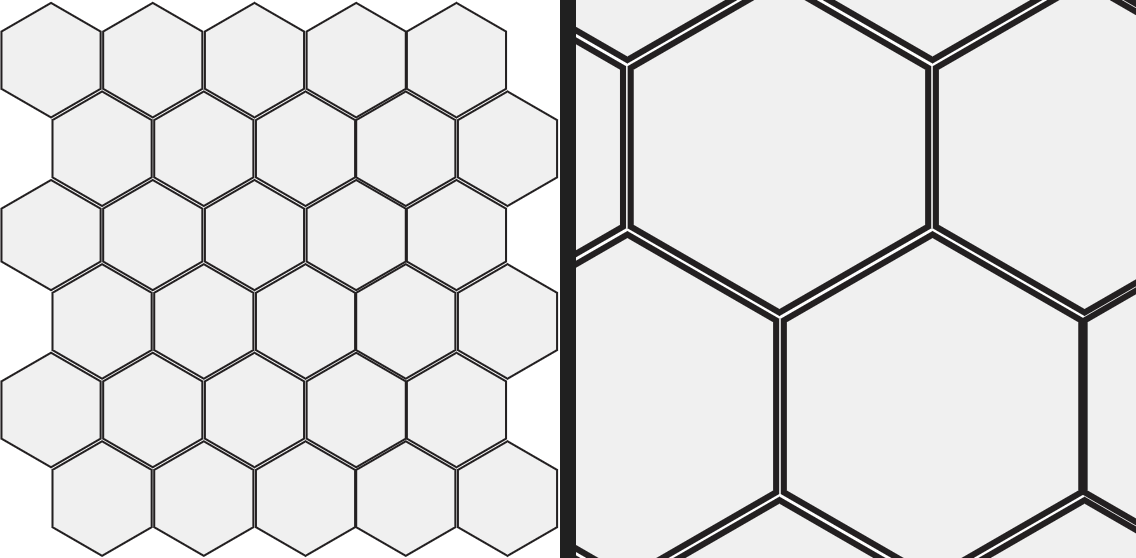
Left: the whole. Right: its middle third, enlarged.
This pattern is drawn by a WebGL 2 fragment shader. Its source:

```glsl
#version 300 es
precision highp float;
// Draws six staggered rows of five pale hexagon tiles, outlined in near-black on white.

uniform vec2 u_resolution;
out vec4 outColor;

// Signed distance to the sides of an upright hexagon, its upright sides cut by 2 * trim.
float hexagon(vec2 p, float apothem, float trim) {
    p = abs(p);
    return max(p.x, 0.5 * p.x + 0.8660254 * (p.y + trim)) - apothem;
}

// Box-filtered coverage of the region where d is negative.
float coverage(float d, float pixel) {
    return clamp(0.5 - d / pixel, 0.0, 1.0);
}

void main() {
    // The canvas spans 768 by 765 units, with y running down the rows.
    vec2 uv = gl_FragCoord.xy / u_resolution;
    vec2 p = vec2(uv.x, 1.0 - uv.y) * vec2(768.0, 765.0);
    float pixel = 768.0 / u_resolution.x;

    vec3 color = vec3(1.0);
    vec3 tileColor = vec3(0.941);
    vec3 lineColor = vec3(0.137, 0.125, 0.129);

    for (int row = 0; row < 6; row++) {
        // The third row is slightly shorter, so the rows around it close up.
        float trim = row == 2 ? 3.0 : 0.0;
        float y = 82.5 + 121.4 * float(row);
        y -= 3.0 * (step(2.0, float(row)) + step(3.0, float(row)));

        for (int column = 0; column < 5; column++) {
            // Odd rows sit half a tile to the right; the right-hand tiles close up.
            float x = 70.0 + 70.0 * float(row % 2) + 139.5 * float(column);
            x -= 2.0 * step(520.0, x);

            float d = hexagon(p - vec2(x, y), 68.0, trim);
            color = mix(color, tileColor, coverage(d, pixel));
            color = mix(color, lineColor, coverage(abs(d) - 1.4, pixel));
        }
    }

    outColor = vec4(color, 1.0);
}
```
